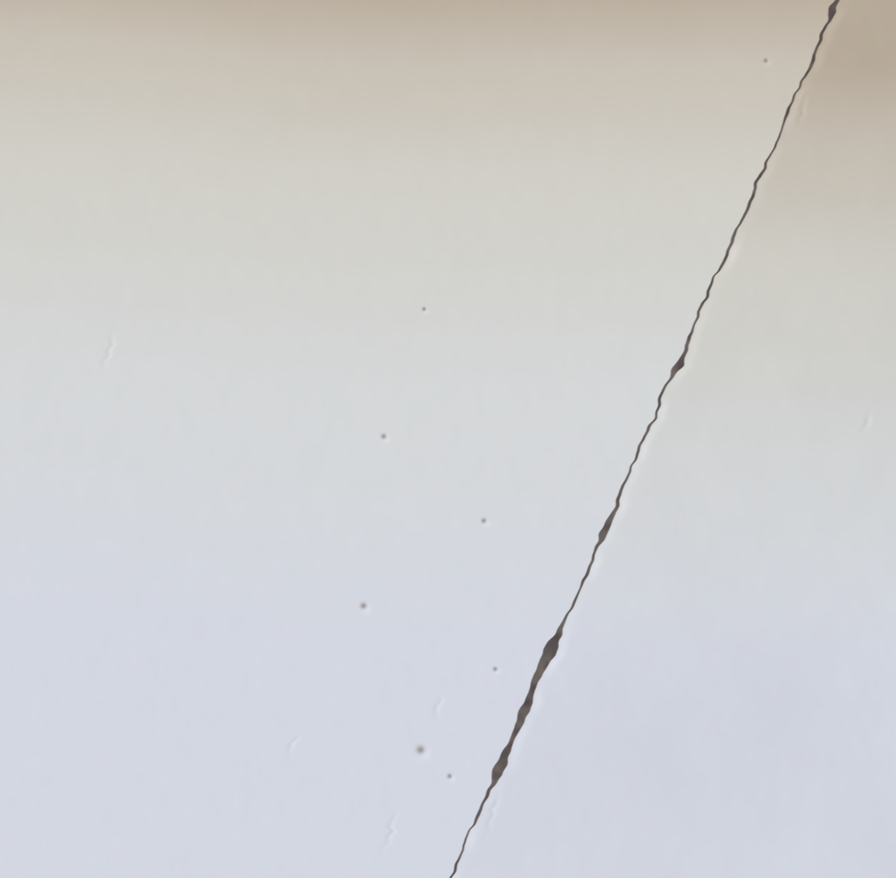
A Shadertoy shader for this texture:

```glsl
// Painted plaster wall, warm at the top and cool below, split by a slanting crack.

const vec3 COOL  = vec3(0.828, 0.843, 0.885);
const vec3 GREY  = vec3(0.835, 0.845, 0.852);
const vec3 CREAM = vec3(0.820, 0.814, 0.785);
const vec3 TAN   = vec3(0.785, 0.755, 0.708);
const vec3 BROWN = vec3(0.725, 0.675, 0.610);
const vec3 CRACK_DARK = vec3(0.27, 0.24, 0.24);
const vec3 CRACK_DUST = vec3(0.46, 0.42, 0.39);

const float CRACK_FOOT  = 0.513;   // x of the crack at the bottom edge
const float CRACK_SLOPE = 0.442;   // x gained per unit of height
const float CRACK_WIDTH = 0.0014;  // half width of the thin parts
const float GRAIN = 0.010;
const float MOTTLE = 0.035;

// Wider gaps in the crack: height, half length, added half width
const vec3 GAPS[6] = vec3[6](
    vec3(0.250, 0.026, 0.0062), vec3(0.186, 0.020, 0.0050),
    vec3(0.128, 0.023, 0.0042), vec3(0.395, 0.017, 0.0030),
    vec3(0.583, 0.009, 0.0032), vec3(0.990, 0.008, 0.0030));

// Pinholes: centre, radius
const vec3 PITS[8] = vec3[8](
    vec3(0.437, 0.503, 0.0029), vec3(0.551, 0.407, 0.0027),
    vec3(0.414, 0.310, 0.0034), vec3(0.479, 0.146, 0.0045),
    vec3(0.564, 0.238, 0.0024), vec3(0.872, 0.931, 0.0024),
    vec3(0.512, 0.116, 0.0026), vec3(0.483, 0.648, 0.0022));

// Raised paint chips: centre, half length
const vec3 CHIPS[7] = vec3[7](
    vec3(0.445, 0.053, 0.018), vec3(0.335, 0.153, 0.009),
    vec3(0.916, 0.876, 0.015), vec3(0.562, 0.078, 0.020),
    vec3(0.124, 0.601, 0.016), vec3(0.987, 0.519, 0.008),
    vec3(0.500, 0.195, 0.010));

float hash(vec2 p) {
    vec3 q = fract(vec3(p.xyx) * 0.1031);
    q += dot(q, q.yzx + 33.33);
    return fract((q.x + q.y) * q.z);
}

float noise(vec2 p) {
    vec2 i = floor(p), f = fract(p);
    f = f * f * (3.0 - 2.0 * f);
    return mix(mix(hash(i), hash(i + vec2(1, 0)), f.x),
               mix(hash(i + vec2(0, 1)), hash(i + vec2(1, 1)), f.x), f.y);
}

float fbm(vec2 p) {
    float sum = 0.0, amp = 0.5;
    for (int i = 0; i < 5; i++) {
        sum += amp * noise(p);
        p = p * 2.03 + 17.1;
        amp *= 0.5;
    }
    return sum;
}

float bell(float x) { return exp(-x * x); }

// Vertical light falloff, from cool paint to warm shade
vec3 wallColor(float h) {
    vec3 c = mix(COOL, GREY, smoothstep(0.22, 0.54, h));
    c = mix(c, CREAM, smoothstep(0.50, 0.80, h));
    c = mix(c, TAN, smoothstep(0.76, 0.95, h));
    return mix(c, BROWN, smoothstep(0.91, 1.03, h));
}

// Signed distance to the crack's centre line, positive on the right
float crackSide(vec2 p) {
    float wobble = 0.005 * (noise(vec2(p.y * 38.0, 3.0)) - 0.5)
                 + 0.003 * (noise(vec2(p.y * 130.0, 8.0)) - 0.5);
    float centre = CRACK_FOOT + CRACK_SLOPE * p.y + wobble;
    return (p.x - centre) * inversesqrt(1.0 + CRACK_SLOPE * CRACK_SLOPE);
}

float crackWidth(float y) {
    float w = CRACK_WIDTH * (0.65 + 0.7 * noise(vec2(y * 70.0, 5.0)));
    for (int i = 0; i < 6; i++)
        w += GAPS[i].z * bell((y - GAPS[i].x) / GAPS[i].y)
           * (0.55 + 0.7 * noise(vec2(y * 110.0, 21.0)));
    return w;
}

void mainImage(out vec4 fragColor, in vec2 fragCoord) {
    float pixel = 1.0 / iResolution.y;
    vec2 p = fragCoord * pixel;
    float side = crackSide(p);
    float right = smoothstep(-0.002, 0.002, side);

    // Base paint: the left edge is lit more, the right panel is warmer
    float h = p.y + 0.035 * (fbm(p * vec2(2.0, 5.0)) - 0.5);
    h -= 0.035 * (1.0 - smoothstep(0.0, 0.45, p.x));
    h += right * 0.09 * smoothstep(0.15, 0.60, p.y);
    vec3 color = wallColor(h);

    // Patchy right panel and fine surface grain
    float patches = fbm(p * vec2(9.0, 6.0) + 4.0) - 0.5;
    color *= 1.0 - right * (0.012 - MOTTLE * patches);
    color += GRAIN * (fbm(p * vec2(75.0, 45.0)) - 0.5);

    // Chips catch light on one flank and shade on the other
    for (int i = 0; i < 7; i++) {
        vec2 d = p - CHIPS[i].xy;
        d.x += 0.006 * (noise(vec2(d.y * 160.0, float(i))) - 0.5) - 0.3 * d.y;
        float relief = d.x / 0.003 * bell(d.x / 0.0035) * bell(d.y / CHIPS[i].z);
        color += 0.055 * relief;
    }

    // Pinholes with a pale lip
    for (int i = 0; i < 8; i++) {
        vec2 d = p - PITS[i].xy;
        float r = PITS[i].z;
        color += 0.04 * bell(length(d - vec2(r, -r)) / (1.5 * r));
        color = mix(color, CRACK_DUST, 0.60 * bell(length(d) / r));
    }

    // Crack with a bright right lip and dusty gaps
    float width = crackWidth(p.y);
    float lip = bell((side - width - 0.005) / 0.005) * noise(p * 45.0);
    color += 0.045 * lip;
    float soft = max(pixel, 0.0013);
    float crack = 1.0 - smoothstep(width - soft, width + soft, abs(side));
    vec3 inside = mix(CRACK_DARK, CRACK_DUST, 0.7 * noise(p * 120.0));
    color = mix(color, inside, crack * 0.92);

    fragColor = vec4(clamp(color, 0.0, 1.0), 1.0);
}
```
